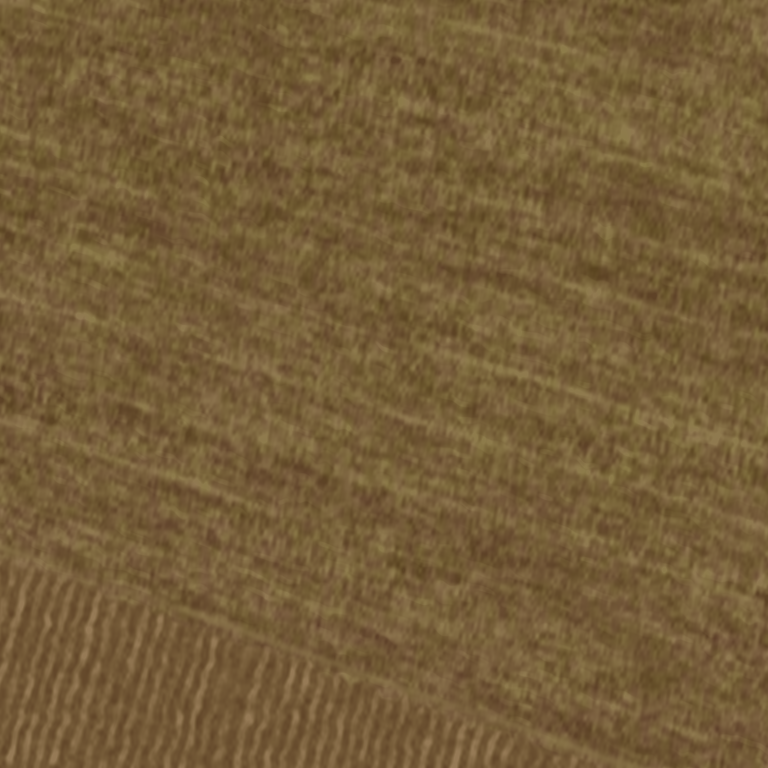
A Shadertoy shader for this texture:

```glsl
const vec3 DARK_EARTH = vec3(0.365, 0.263, 0.145);
const vec3 MID_STRAW = vec3(0.460, 0.366, 0.219);
const vec3 PALE_STRAW = vec3(0.560, 0.478, 0.305);
const vec3 GREEN_TINT = vec3(-0.010, 0.008, -0.022);
const vec3 RIDGE_TAN = vec3(0.585, 0.485, 0.335);
const float BORDER = 0.288;

float hash(vec2 p) {
    vec3 q = fract(vec3(p.xyx) * 0.1031);
    q += dot(q, q.yzx + 33.33);
    return fract((q.x + q.y) * q.z);
}

float noise(vec2 p) {
    vec2 cell = floor(p);
    vec2 f = fract(p);
    f = f * f * (3.0 - 2.0 * f);
    float low = mix(hash(cell), hash(cell + vec2(1.0, 0.0)), f.x);
    float high = mix(hash(cell + vec2(0.0, 1.0)), hash(cell + vec2(1.0)), f.x);
    return mix(low, high, f.y);
}

// Noise centred on zero, with its own frequency along each axis
float grain(vec2 p, vec2 frequency, float seed) {
    return noise(p * frequency + seed) - 0.5;
}

// Slightly fanned rows: x runs along a row, y is its height at the left edge
vec2 rowCoords(vec2 uv) {
    return vec2(uv.x, (uv.y + 0.385 * uv.x) / (1.0 + 0.13 * uv.x));
}

// Thin bright row with a broken, uneven strength
float brightRow(vec2 row, float height, float width, float seed) {
    float wobble = 0.004 * grain(row, vec2(14.0, 0.0), seed);
    float d = (row.y - height + wobble) / width;
    float strength = smoothstep(0.2, 0.75, noise(vec2(row.x * 11.0, seed)));
    return exp(-d * d) * (0.25 + 0.75 * strength);
}

// Mown field: long streaks, clumps and short upright stalks
float fieldShade(vec2 uv, vec2 row) {
    vec2 warped = row + vec2(0.0, 0.007 * grain(uv, vec2(80.0, 20.0), 3.0));
    float shade = 0.20 * grain(row, vec2(1.6, 20.0), 11.0);
    shade += 0.52 * grain(warped, vec2(6.0, 80.0), 27.0);
    shade += 0.72 * grain(warped, vec2(32.0, 125.0), 41.0);
    vec2 stalk = vec2(uv.x - 0.15 * uv.y, uv.y);
    float patches = 0.5 + noise(row * vec2(6.0, 22.0) + 70.0);
    shade += 0.98 * patches * grain(stalk, vec2(150.0, 75.0), 53.0);
    shade += 0.72 * grain(stalk, vec2(230.0, 140.0), 67.0);

    // Sparse pale tufts lying along the rows
    float tuft = noise(warped * vec2(38.0, 105.0) + 77.0);
    shade += 0.34 * smoothstep(0.62, 0.88, tuft);

    for (int i = 0; i < 11; i++) {
        float id = float(i);
        float height = 0.36 + 0.092 * id + 0.04 * (hash(vec2(id, 5.0)) - 0.5);
        float strength = 0.35 + 0.30 * hash(vec2(id, 8.0));
        shade += strength * brightRow(row, height, 0.005, id * 7.3 + 2.0);
    }
    return shade - 0.06;
}

// Ploughed corner: leaning, uneven ridges broken into short lumps
float ridgeShade(vec2 uv) {
    float across = uv.x - 0.27 * uv.y;
    across += 0.007 * grain(uv, vec2(30.0, 65.0), 81.0);
    across += 0.012 * grain(vec2(across, 0.0), vec2(16.0, 1.0), 87.0);
    float id = floor(across * 48.0);
    float d = abs(fract(across * 48.0) - 0.5);
    float ridge = 1.0 - smoothstep(0.06, 0.40, d);
    float lumps = noise(vec2(id * 3.7, uv.y * 62.0));
    float strength = 0.55 + 0.45 * hash(vec2(id, 9.0));
    float shade = ridge * strength * (0.50 + 1.10 * lumps) - 0.42;
    shade += 0.55 * grain(uv, vec2(140.0, 90.0), 93.0);
    return shade + 0.50 * grain(uv, vec2(210.0, 150.0), 97.0);
}

vec3 earthRamp(float shade, vec3 pale) {
    vec3 tone = mix(MID_STRAW, DARK_EARTH, clamp(-shade, 0.0, 1.0));
    return mix(tone, pale, clamp(shade, 0.0, 1.0));
}

void mainImage(out vec4 fragColor, in vec2 fragCoord) {
    vec2 uv = fragCoord / iResolution.xy;
    vec2 row = rowCoords(uv);

    // Field colour flickers between olive and red-brown
    float shade = fieldShade(uv, row);
    vec3 field = earthRamp(shade, PALE_STRAW);
    float olive = 0.5 * grain(row, vec2(6.0, 30.0), 101.0);
    olive += 1.5 * grain(uv, vec2(75.0, 60.0), 113.0);
    olive += 0.4 * smoothstep(0.3, 0.75, row.y) - 0.25;
    field += GREEN_TINT * olive;

    // Ridged corner with a ragged upper end
    vec3 ridges = earthRamp(ridgeShade(uv), RIDGE_TAN);
    ridges += vec3(0.003, -0.005, 0.003);
    float edge = row.y + 0.018 * grain(uv, vec2(70.0, 30.0), 127.0);
    float inField = smoothstep(BORDER - 0.022, BORDER - 0.010, edge);
    vec3 color = mix(ridges, field, inField);

    // Pale seam along the border, with a dim line above it
    float seam = brightRow(row, BORDER, 0.006, 139.0);
    float furrow = brightRow(row, BORDER + 0.019, 0.008, 149.0);
    color = mix(color, PALE_STRAW, 0.55 * seam);
    color = mix(color, DARK_EARTH, 0.22 * furrow);

    fragColor = vec4(color, 1.0);
}
```
